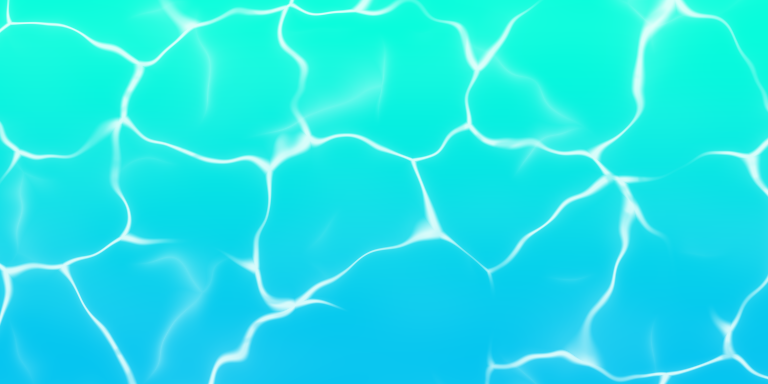
Write a Shadertoy shader that draws this texture.

```glsl
#define DEEP_WATER vec3(0.02, 0.77, 0.94)
#define SHALLOW_WATER vec3(0.03, 0.99, 0.86)
#define SUNLIGHT vec3(0.93, 1.0, 0.99)
#define CELL_SIZE vec2(0.40, 0.33)
#define LINE_WIDTH 0.0055
#define RIPPLE 0.10
#define HALO 0.24
#define HAZE 0.09

vec2 hash2(vec2 p) {
    vec3 q = fract(vec3(p.xyx) * vec3(0.1031, 0.1030, 0.0973));
    q += dot(q, q.yzx + 33.33);
    return fract((q.xx + q.yz) * q.zy);
}

float gradientDot(vec2 cell, vec2 corner, vec2 f) {
    float angle = 6.2832 * hash2(cell + corner + 50.0).x;
    return dot(vec2(cos(angle), sin(angle)), f - corner);
}

float gradientNoise(vec2 p) {
    vec2 i = floor(p), f = fract(p);
    vec2 u = f * f * f * (f * (f * 6.0 - 15.0) + 10.0);
    float low = mix(gradientDot(i, vec2(0, 0), f), gradientDot(i, vec2(1, 0), f), u.x);
    float high = mix(gradientDot(i, vec2(0, 1), f), gradientDot(i, vec2(1, 1), f), u.x);
    return mix(low, high, u.y);
}

// Broad bends plus small kinks
vec2 ripple(vec2 p) {
    vec2 broad = vec2(gradientNoise(p * 3.5), gradientNoise(p * 3.5 + 19.0));
    vec2 fine = vec2(gradientNoise(p * 9.0 + 5.0), gradientNoise(p * 9.0 + 31.0));
    return p + RIPPLE * (broad + 0.4 * fine);
}

// x: distance to a cell border, y: distance to a junction
vec2 lightWeb(vec2 p, float seed) {
    p = p / CELL_SIZE + seed;
    vec2 cell = floor(p);
    vec3 nearest = vec3(9.0);
    for (int y = -2; y <= 2; y++) {
        for (int x = -2; x <= 2; x++) {
            vec2 id = cell + vec2(x, y);
            float d = length(id + 0.1 + 0.8 * hash2(id + 80.0) - p);
            if (d < nearest.x) nearest = vec3(d, nearest.xy);
            else if (d < nearest.y) nearest = vec3(nearest.x, d, nearest.y);
            else nearest.z = min(nearest.z, d);
        }
    }
    return (nearest.yz - nearest.x) * 0.5 * CELL_SIZE.y;
}

void mainImage(out vec4 fragColor, in vec2 fragCoord) {
    vec2 uv = fragCoord / iResolution.y;
    float pixel = 1.0 / iResolution.y;
    vec3 color = mix(DEEP_WATER, SHALLOW_WATER, smoothstep(0.0, 1.0, uv.y));

    // Sharp ribbons, swelling at junctions and fading in places
    vec2 web = lightWeb(ripple(uv), 3.0);
    float junction = exp(-web.y / 0.022);
    float strength = smoothstep(-0.32, 0.22, gradientNoise(uv * 3.0 + 7.0) + 0.25 * junction);
    float swell = smoothstep(-0.15, 0.4, gradientNoise(uv * 5.0 + 13.0));
    float width = LINE_WIDTH * (0.5 + 1.3 * swell + 1.1 * junction);
    float ribbon = 1.0 - smoothstep(0.15 * width, width + pixel, web.x);
    float membrane = 1.0 - 0.3 * swell * smoothstep(0.0, 0.4, gradientNoise(ripple(uv) * 22.0));
    float halo = HALO * exp(-web.x / 0.014);

    // Soft, out of focus light from a deeper web
    vec2 deepWeb = lightWeb(ripple(uv + 4.3), 11.0);
    float deepFade = smoothstep(0.0, 0.4, gradientNoise(uv * 3.2 + 23.0));
    float deepLight = 0.38 * deepFade * exp(-deepWeb.x / 0.014);
    float haze = HAZE * smoothstep(-0.3, 0.6, gradientNoise(uv * vec2(2.5, 4.0) + 41.0));

    float light = strength * (0.9 * ribbon * membrane + halo * (1.0 - ribbon));
    color = mix(color, SUNLIGHT, clamp(haze + deepLight, 0.0, 1.0));
    color = mix(color, SUNLIGHT, clamp(light, 0.0, 1.0));
    fragColor = vec4(color, 1.0);
}
```
